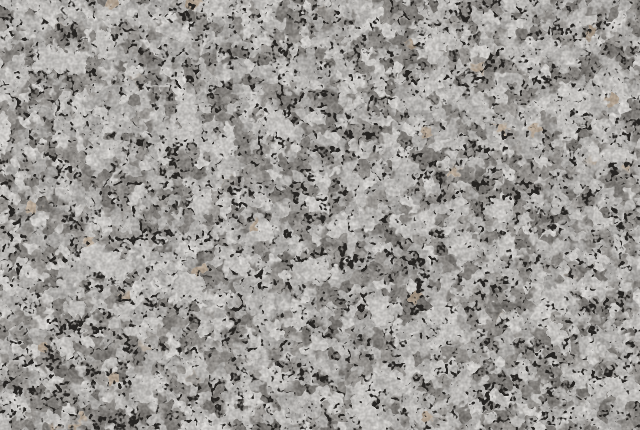
A WebGL 1 fragment shader for this texture:

```glsl
precision highp float;
uniform vec2 u_resolution;

// Scales are in cells per canvas height
#define GRAIN_SCALE 46.0
#define GRAIN_SHARPNESS 14.0
#define MICA_SCALE 62.0
#define MICA_START 0.20
#define MICA_FULL 0.56
#define QUARTZ_SHARE 0.37
#define CLUSTERING 0.55
#define CRYSTAL_SCALE 5.0
#define CRYSTAL_SHARE 0.42
#define ROUGHNESS 0.016

const vec3 FELDSPAR = vec3(0.725, 0.718, 0.708);
const vec3 QUARTZ = vec3(0.530, 0.518, 0.503);
const vec3 MICA = vec3(0.150, 0.142, 0.132);
const vec3 RUST = vec3(0.620, 0.510, 0.390);

vec2 hash2(vec2 cell) {
  vec3 q = fract(cell.xyx * vec3(0.1031, 0.1030, 0.0973));
  q += dot(q, q.yzx + 33.33);
  return fract((q.xx + q.yz) * q.zy);
}

float cornerSlope(vec2 cell, vec2 offset) {
  float angle = 6.2832 * hash2(cell).x;
  return dot(vec2(cos(angle), sin(angle)), offset);
}

float gradientNoise(vec2 p) {
  vec2 i = floor(p), f = fract(p);
  vec2 u = f * f * f * (f * (f * 6.0 - 15.0) + 10.0);
  vec2 e = vec2(1.0, 0.0);
  float low = mix(cornerSlope(i, f), cornerSlope(i + e, f - e), u.x);
  float high = mix(cornerSlope(i + e.yx, f - e.yx), cornerSlope(i + 1.0, f - 1.0), u.x);
  return mix(low, high, u.y);
}

// Softly bounded Voronoi grains: x = quartz coverage, y = tone, z = rust
vec3 grains(vec2 p, float quartzShare) {
  vec2 home = floor(p);
  vec4 sum = vec4(0.0);
  for (int y = -1; y <= 1; y++) {
    for (int x = -1; x <= 1; x++) {
      vec2 cell = home + vec2(float(x), float(y));
      vec2 toSeed = cell + hash2(cell) - p;
      vec2 kind = hash2(cell + 211.0);
      float quartz = 1.0 - smoothstep(quartzShare - 0.04, quartzShare + 0.04, kind.x);
      float rust = step(0.988, hash2(cell + 419.0).x);
      float weight = exp(-GRAIN_SHARPNESS * dot(toSeed, toSeed));
      sum += weight * vec4(quartz, kind.y - 0.5, rust, 1.0);
    }
  }
  return sum.xyz / sum.w;
}

// Sparse large feldspar crystals, mostly slanting down to the right
float largeCrystals(vec2 p) {
  vec2 home = floor(p);
  float coverage = 0.0;
  for (int y = -1; y <= 1; y++) {
    for (int x = -1; x <= 1; x++) {
      vec2 cell = home + vec2(float(x), float(y));
      vec2 shape = hash2(cell + 73.0);
      vec2 choice = hash2(cell + 151.0);
      float angle = -0.65 + 1.5 * (choice.y - 0.5);
      vec2 axis = vec2(cos(angle), sin(angle));
      vec2 d = p - cell - hash2(cell + 17.0);
      d = vec2(dot(d, axis), dot(d, vec2(-axis.y, axis.x)));
      vec2 halfSize = vec2(mix(0.10, 0.33, shape.x * shape.x), mix(0.07, 0.13, shape.y));
      vec2 q = abs(d) - halfSize + 0.05;
      float edge = length(max(q, 0.0)) + min(max(q.x, q.y), 0.0) - 0.05;
      float present = step(choice.x, CRYSTAL_SHARE);
      coverage = max(coverage, present * (1.0 - smoothstep(-0.02, 0.02, edge)));
    }
  }
  return coverage;
}

void main() {
  vec2 p = gl_FragCoord.xy / u_resolution.y;

  // Ragged grain outlines
  vec2 warp = vec2(gradientNoise(p * 70.0 + 5.3), gradientNoise(p * 70.0 + 41.7));
  vec2 rough = p + ROUGHNESS * warp;

  // Feldspar and quartz
  float cluster = gradientNoise(p * 15.0 + 9.1) + 0.5 * gradientNoise(p * 5.0 + 3.7);
  float crystal = largeCrystals(rough * CRYSTAL_SCALE);
  float quartzShare = QUARTZ_SHARE + CLUSTERING * cluster - 1.2 * crystal;
  vec3 grain = grains(rough * GRAIN_SCALE, quartzShare);
  vec3 color = mix(FELDSPAR, QUARTZ, grain.x);
  color += grain.y * mix(0.17, 0.05, crystal) + 0.035 * crystal;
  color = mix(color, RUST, 0.5 * grain.z * (1.0 - grain.x));

  // Mineral mottling
  color += 0.10 * gradientNoise(p * 85.0 + 23.0) + 0.10 * gradientNoise(p * 160.0 + 61.0);

  // Dark mica flecks, gathered around the quartz
  float mica = gradientNoise(rough * MICA_SCALE + 13.0);
  mica += 0.6 * gradientNoise(p * MICA_SCALE * 2.1 + 29.0);
  mica += 0.5 * gradientNoise(p * 19.0 + 53.0) + 0.15 * cluster;
  mica += 0.10 * (grain.x - 0.4) - 0.22 * crystal;
  color = mix(color, MICA, smoothstep(MICA_START, MICA_FULL, mica));

  gl_FragColor = vec4(clamp(color, 0.0, 1.0), 1.0);
}
```
